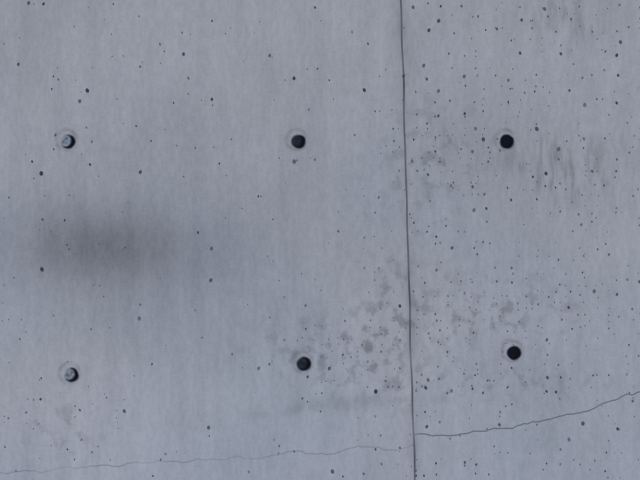
A Shadertoy shader for this texture:

```glsl
// Weathered cast concrete wall: three by two tie holes, a panel seam, a hairline crack, pits and stains.
#define CONCRETE vec3(0.562, 0.583, 0.633)
#define HOLE_DARK vec3(0.06, 0.07, 0.10)
#define PLUG_GREY vec3(0.47, 0.51, 0.58)
#define HOLE_RADIUS 0.0155
#define HOLE_COLUMNS 3
#define HOLE_ROWS 2
#define SEAM_WIDTH 0.0013
#define CRACK_WIDTH 0.0009
#define PIT_CELL 0.025
#define STAIN_DEPTH 0.17
#define GRAIN 0.05

float hash(vec2 p) {
    vec3 q = fract(p.xyx * vec3(0.1031, 0.1030, 0.0973));
    q += dot(q, q.yzx + 33.33);
    return fract((q.x + q.y) * q.z);
}

vec2 hash2(vec2 p) { return vec2(hash(p + 17.3), hash(p + 71.9)); }

float cornerSlope(vec2 cell, vec2 offset) {
    float angle = 6.2832 * hash(cell);
    return dot(vec2(cos(angle), sin(angle)), offset);
}

// Gradient noise, about -0.7 to 0.7
float noise(vec2 p) {
    vec2 i = floor(p), f = fract(p), e = vec2(1.0, 0.0);
    vec2 u = f * f * f * (f * (f * 6.0 - 15.0) + 10.0);
    return mix(mix(cornerSlope(i, f), cornerSlope(i + e, f - e), u.x),
               mix(cornerSlope(i + e.yx, f - e.yx), cornerSlope(i + 1.0, f - 1.0), u.x), u.y);
}

float fbm(vec2 p) {
    float sum = 0.0, gain = 1.0;
    for (int i = 0; i < 4; i++) {
        sum += gain * noise(p);
        p = mat2(1.6, 1.2, -1.2, 1.6) * p + 9.7;
        gain *= 0.5;
    }
    return sum;
}

float blob(vec2 p, vec2 center, vec2 size) {
    vec2 q = (p - center) / size;
    return exp(-dot(q, q));
}

float line(float d, float width, float px) {
    return 1.0 - smoothstep(width - 0.5 * px, width + px, abs(d));
}

// One irregular pit per occupied cell
float pits(vec2 p, float cellSize, float density, float px) {
    vec2 g = p / cellSize, cell = floor(g);
    vec2 q = (fract(g) - 0.25 - 0.5 * hash2(cell)) * cellSize;
    q.x += 0.4 * q.y * (hash(cell + 5.0) - 0.5);
    float size = hash(cell + 31.0);
    float radius = cellSize * mix(0.035, 0.13, size * size * size);
    float shape = 1.0 - smoothstep(radius - 0.5 * px, radius + px, length(q * vec2(1.0, 0.8)));
    return shape * step(hash(cell + 53.0), density) * mix(0.45, 0.9, hash(cell + 83.0));
}

void mainImage(out vec4 fragColor, in vec2 fragCoord) {
    vec2 p = fragCoord / iResolution.y;
    float px = 1.0 / iResolution.y;
    float seam = p.x - (0.864 - 0.029 * p.y) - 0.003 * noise(vec2(3.0, p.y * 9.0));
    float rightPanel = smoothstep(-0.02, 0.02, seam);

    // Broad tone, cloudy variation and vertical formwork streaks
    vec3 color = CONCRETE + vec3(-0.004, 0.004, 0.018) * (0.5 - p.y);
    color += 0.035 * fbm(p * 2.5 + 4.0) + 0.025 * fbm(p * vec2(28.0, 5.0));
    color += GRAIN * (0.5 * noise(p * vec2(110.0, 50.0)) + 0.4 * noise(p * 190.0));
    color += vec3(0.012, 0.0, -0.004) * noise(p * 3.0 + 20.0);
    color += 0.02 * blob(p, vec2(0.55, 0.12), vec2(0.4, 0.15));
    color -= vec3(0.105, 0.115, 0.125) * blob(p, vec2(0.22, 0.485), vec2(0.17, 0.075));
    color -= 0.045 * blob(p, vec2(0.27, 0.42), vec2(0.25, 0.2));

    // Blotchy damp stains, some dragged downwards
    float patches = blob(p, vec2(1.03, 0.35), vec2(0.17, 0.07)) + blob(p, vec2(0.70, 0.27), vec2(0.15, 0.07))
                  + 0.7 * blob(p, vec2(0.90, 0.67), vec2(0.10, 0.12)) + 0.6 * blob(p, vec2(0.81, 0.35), vec2(0.06, 0.2))
                  + 0.6 * blob(p, vec2(0.13, 0.11), vec2(0.08, 0.07)) + 0.7 * blob(p, vec2(1.03, 0.20), vec2(0.2, 0.03));
    float runs = blob(p, vec2(1.17, 0.65), vec2(0.13, 0.07)) + 0.7 * blob(p, vec2(1.19, 0.97), vec2(0.08, 0.09));
    float band = blob(p, vec2(0.66, 0.15 + 0.08 * (p.x - 0.66)), vec2(0.19, 0.022));
    float stain = patches * smoothstep(-0.05, 0.55, fbm(p * 32.0))
                + runs * smoothstep(-0.15, 0.6, fbm(p * vec2(45.0, 11.0)))
                + 0.5 * band * smoothstep(-0.5, 0.5, fbm(p * 20.0));
    color *= 1.0 - STAIN_DEPTH * min(stain, 1.3);

    // Air pits, denser on the right panel and inside the stains
    float pit = pits(p, PIT_CELL, mix(0.055, 0.25, rightPanel), px);
    pit = max(pit, 0.7 * pits(p + 3.1, 0.5 * PIT_CELL, 0.03 + 0.07 * rightPanel + 0.2 * patches, px));
    color = mix(color, vec3(0.17, 0.19, 0.24), pit);

    // Panel seam with a soft grimy shoulder
    color *= 1.0 - 0.10 * exp(-abs(seam) / 0.012) * (0.8 + noise(p * 25.0));
    float seamWear = 0.6 + 0.5 * noise(vec2(8.0, p.y * 14.0));
    color = mix(color, vec3(0.24, 0.25, 0.28), seamWear * line(seam, SEAM_WIDTH, px));

    // Hairline crack, fainter on the left panel
    float t = max(p.x - 0.86, 0.0) / 0.47;
    float crackY = mix(0.015 + 0.065 * p.x, 0.092 + 0.092 * t * t, step(0.0, seam));
    float crack = p.y - crackY - 0.013 * fbm(vec2(p.x * 14.0, 2.0));
    float crackFade = mix(0.2 + 0.25 * noise(p * 12.0), 0.62, rightPanel);
    color = mix(color, vec3(0.31, 0.33, 0.37), max(crackFade, 0.0) * line(crack, CRACK_WIDTH, px));

    // Tie holes: plugged on the left, open on the right
    for (int row = 0; row < HOLE_ROWS; row++)
    for (int col = 0; col < HOLE_COLUMNS; col++) {
        float i = float(col), j = float(row);
        vec2 center = vec2(0.142 + 0.48 * i - 0.023 * i * (i - 1.0) + j * (0.007 + 0.004 * i),
                           0.705 - j * (0.486 - 0.023 * i));
        vec2 q = p - center;
        float d = length(q) + 0.0015 * noise(p * 70.0);
        float rim = length(q + vec2(0.004, -0.004));
        color *= 1.0 - 0.13 * exp(-pow((rim - 0.021) / 0.004, 2.0)) * (0.7 + noise(p * 60.0));
        float plug = 1.0 - smoothstep(0.009, 0.016, length(q + vec2(0.006, -0.002)));
        plug *= exp(-1.6 * i) * (0.9 + 0.5 * noise(p * 130.0));
        vec3 inside = mix(HOLE_DARK, PLUG_GREY, clamp(plug, 0.0, 1.0));
        color = mix(color, inside, 1.0 - smoothstep(HOLE_RADIUS - 2.0 * px, HOLE_RADIUS + px, d));
    }
    fragColor = vec4(clamp(color, 0.0, 1.0), 1.0);
}
```
